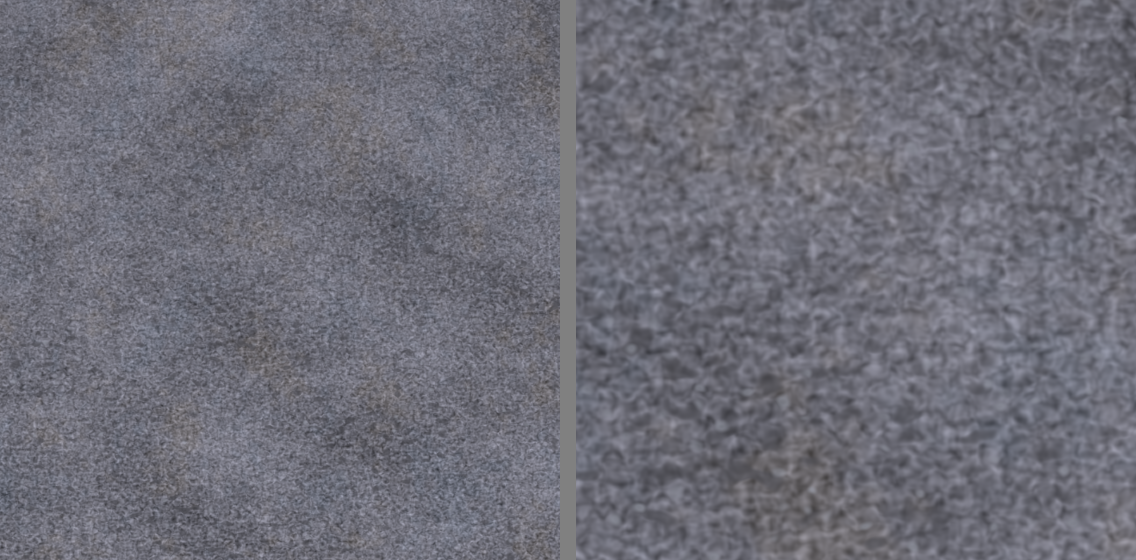
Left: the whole. Right: its middle third, enlarged.
A WebGL 2 fragment shader for this texture:

```glsl
#version 300 es
precision highp float;

uniform vec2 u_resolution;
out vec4 outColor;

// Colours
const vec3 STONE = vec3(0.433, 0.433, 0.475);
const vec3 WARM_SHIFT = vec3(0.014, 0.002, -0.022);
const vec3 COOL_SHIFT = vec3(-0.014, 0.000, 0.008);
const vec3 PIT_COLOR = vec3(0.285, 0.285, 0.310);
const vec3 CHIP_COLOR = vec3(0.575, 0.590, 0.635);
const vec3 HOLE_COLOR = vec3(0.15, 0.16, 0.19);

// Feature counts across the canvas
const vec2 FINE_FREQ = vec2(235.0, 255.0);
const vec2 GRAIN_FREQ = vec2(140.0, 165.0);
const vec2 CLUMP_FREQ = vec2(70.0, 90.0);
const vec2 PIT_FREQ = vec2(50.0, 82.0);
const vec2 MOTTLE_FREQ = vec2(22.0, 32.0);
const vec2 PATCH_FREQ = vec2(3.5, 5.0);
const float CHIP_CELLS = 75.0;
const float HOLE_CELLS = 7.0;

// Brightness swing of each layer
const float FINE_AMP = 0.13;
const float GRAIN_AMP = 0.18;
const float CLUMP_AMP = 0.10;
const float MOTTLE_AMP = 0.06;
const float PATCH_AMP = 0.085;

// Integer hash giving three values in 0..1
vec3 hash3(ivec2 cell, int seed) {
  uvec3 v = uvec3(ivec3(cell, seed)) * 1664525u + 1013904223u;
  v.x += v.y * v.z;
  v.y += v.z * v.x;
  v.z += v.x * v.y;
  v ^= v >> 16u;
  v.x += v.y * v.z;
  v.y += v.z * v.x;
  v.z += v.x * v.y;
  return vec3(v >> 8u) / 16777216.0;
}

float cornerSlope(ivec2 cell, vec2 offset, int seed) {
  return dot(hash3(cell, seed).xy * 2.0 - 1.0, offset);
}

// Gradient noise centred on zero
float noise(vec2 p, int seed) {
  ivec2 i = ivec2(floor(p));
  vec2 f = fract(p);
  vec2 w = f * f * f * (f * (f * 6.0 - 15.0) + 10.0);
  float a = cornerSlope(i, f, seed);
  float b = cornerSlope(i + ivec2(1, 0), f - vec2(1.0, 0.0), seed);
  float c = cornerSlope(i + ivec2(0, 1), f - vec2(0.0, 1.0), seed);
  float d = cornerSlope(i + ivec2(1, 1), f - vec2(1.0, 1.0), seed);
  return mix(mix(a, b, w.x), mix(c, d, w.x), w.y);
}

float fbm(vec2 p, int seed) {
  float sum = 0.0;
  float amp = 1.0;
  for (int octave = 0; octave < 4; octave++) {
    sum += amp * noise(p, seed + octave);
    p = mat2(1.6, 1.2, -1.2, 1.6) * p + 7.3;
    amp *= 0.55;
  }
  return sum;
}

// Coverage of jittered soft blobs; radius and edge are in cell units
float scatter(vec2 p, float density, float radius, float edge, int seed) {
  ivec2 home = ivec2(floor(p));
  float cover = 0.0;
  for (int y = -1; y <= 1; y++) {
    for (int x = -1; x <= 1; x++) {
      ivec2 cell = home + ivec2(x, y);
      vec3 place = hash3(cell, seed);
      vec3 look = hash3(cell, seed + 1);
      vec2 d = p - vec2(cell) - place.xy;
      d.y *= mix(0.9, 1.6, look.x);
      float size = radius * mix(0.55, 1.0, look.y);
      float blob = 1.0 - smoothstep(size - edge, size + edge, length(d));
      cover = max(cover, blob * step(place.z, density) * mix(0.4, 1.0, look.z));
    }
  }
  return cover;
}

void main() {
  float side = min(u_resolution.x, u_resolution.y);
  vec2 uv = gl_FragCoord.xy / side;
  float pixel = 1.0 / side;
  vec2 warp = 0.0025 * vec2(noise(uv * 95.0, 50), noise(uv * 95.0, 51));
  vec2 p = uv + warp;

  // Broad stains and layered grain, coarser toward the bottom
  float patches = fbm(uv * PATCH_FREQ, 1);
  float coarse = mix(1.2, 0.8, clamp(uv.y + patches * 0.4, 0.0, 1.0));
  float tone = PATCH_AMP * patches;
  tone += MOTTLE_AMP * noise(p * MOTTLE_FREQ, 10);
  tone += CLUMP_AMP * coarse * noise(p * CLUMP_FREQ, 11);
  tone += GRAIN_AMP * coarse * noise(p * GRAIN_FREQ, 12);
  tone += FINE_AMP * noise(p * FINE_FREQ, 13);

  float tint = fbm(uv * 6.0 + 3.7, 20) + 0.6 * noise(p * 45.0, 25);
  vec3 color = STONE * (1.0 + tone / STONE.g);
  color += WARM_SHIFT * smoothstep(0.05, 0.6, tint);
  color += COOL_SHIFT * smoothstep(0.05, 0.6, -tint);

  // Flattened dark pits, gathered in the darker stains
  float pitField = noise(p * PIT_FREQ, 30) - 0.25 * patches;
  float pits = smoothstep(0.18, 0.48, pitField) * coarse;
  color = mix(color, PIT_COLOR, 0.55 * pits);

  // Pale mineral chips
  float chipEdge = 0.10 + pixel * CHIP_CELLS;
  float chips = scatter(p * CHIP_CELLS, 0.17, 0.28, chipEdge, 40);
  color = mix(color, CHIP_COLOR, 0.6 * coarse * chips);

  // Rare deep holes
  float holeEdge = 0.012 + pixel * HOLE_CELLS;
  float holes = scatter(p * HOLE_CELLS, 0.10, 0.045, holeEdge, 44);
  color = mix(color, HOLE_COLOR, 0.85 * holes);

  outColor = vec4(clamp(color, 0.0, 1.0), 1.0);
}
```
